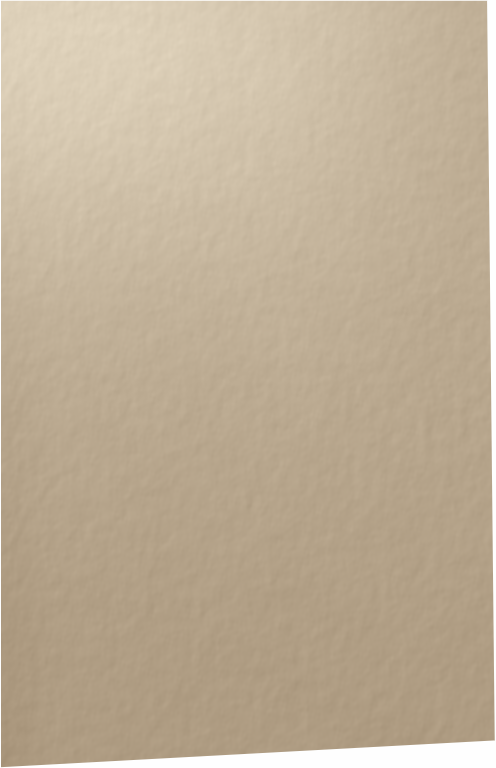
Give the GLSL for this texture, as a WebGL 1 fragment shader.

```glsl
precision highp float;

uniform vec2 u_resolution;

#define SHADE_COLOR vec3(0.665, 0.590, 0.488)
#define LIGHT_COLOR vec3(0.875, 0.825, 0.735)
#define BACKDROP vec3(0.995)
#define GLOW_CENTER vec2(0.12, 0.96)
#define GRAIN_SCALE 85.0
#define RIB_SCALE vec2(100.0, 32.0)
#define RELIEF 0.085
#define LIGHT_STEP vec2(-0.0022, 0.0026)

float hash(vec2 p) {
    vec3 q = fract(vec3(p.xyx) * 0.1031);
    q += dot(q, q.yzx + 33.33);
    return fract((q.x + q.y) * q.z);
}

float noise(vec2 p) {
    vec2 cell = floor(p);
    vec2 f = fract(p);
    f = f * f * (3.0 - 2.0 * f);
    float low = mix(hash(cell), hash(cell + vec2(1.0, 0.0)), f.x);
    float high = mix(hash(cell + vec2(0.0, 1.0)), hash(cell + vec2(1.0)), f.x);
    return mix(low, high, f.y);
}

// Felt-like surface: rounded pits in several sizes plus faint upright ribs
float paperHeight(vec2 p) {
    vec2 q = p * GRAIN_SCALE * vec2(1.0, 0.8);
    float height = 0.0;
    float amplitude = 0.5;
    for (int i = 0; i < 3; i++) {
        height += amplitude * noise(q);
        q = mat2(1.5, 0.9, -0.9, 1.5) * q + 17.3;
        amplitude *= 0.5;
    }
    return height + 0.28 * noise(p * RIB_SCALE + 41.0);
}

// Broad falloff from the bright upper left to the dim lower edge
float illumination(vec2 uv) {
    vec2 d = (uv - GLOW_CENTER) / vec2(0.55, 0.26);
    float glow = exp(-dot(d, d));
    float level = 0.08 + 0.50 * smoothstep(0.0, 1.0, uv.y) + 0.40 * glow;
    level -= 0.20 * smoothstep(0.55, 1.0, uv.x) * smoothstep(0.2, 1.0, uv.y);
    level -= 0.10 * smoothstep(0.12, 0.0, uv.x) * (1.0 - uv.y);
    return level;
}

// Coverage of the slightly skewed sheet
float sheetMask(vec2 uv, vec2 pixel) {
    float left = uv.x - 0.002;
    float right = mix(0.998, 0.982, uv.y) - uv.x;
    float bottom = uv.y - mix(0.001, 0.036, uv.x);
    float top = 0.999 - uv.y;
    vec2 inside = vec2(min(left, right), min(bottom, top)) / pixel;
    return clamp(min(inside.x, inside.y) + 0.5, 0.0, 1.0);
}

void main() {
    vec2 uv = gl_FragCoord.xy / u_resolution;
    vec2 p = gl_FragCoord.xy / u_resolution.y;

    // Side light picks out the relief as a difference of heights
    float relief = paperHeight(p) - paperHeight(p + LIGHT_STEP);
    float mottle = noise(p * vec2(30.0, 22.0)) - 0.5;

    vec3 color = mix(SHADE_COLOR, LIGHT_COLOR, illumination(uv) + 0.035 * mottle);
    color += RELIEF * relief;

    float sheet = sheetMask(uv, 1.0 / u_resolution);
    gl_FragColor = vec4(mix(BACKDROP, color, sheet), 1.0);
}
```
